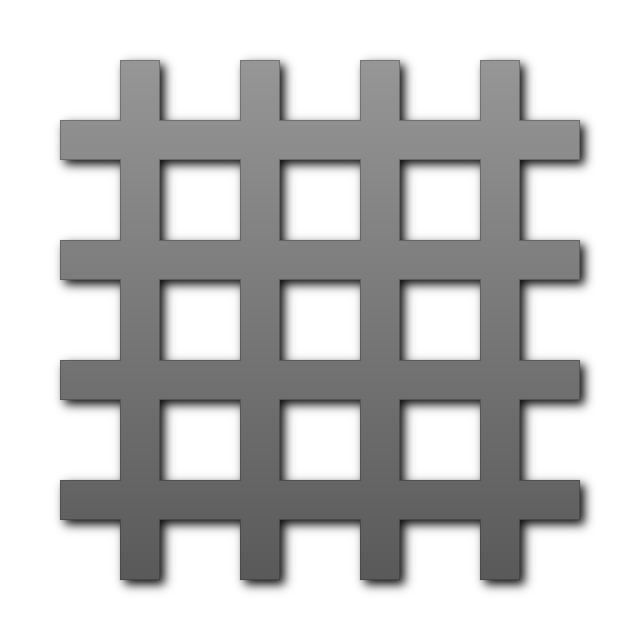
Reproduce this pattern procedurally as a three.js fragment shader.

```glsl
varying vec2 vUv;

const int BAR_COUNT = 4;
const float PITCH = 0.1875;
const float FIRST_CENTER = 0.21875;
const float HALF_WIDTH = 0.03125;
const float HALF_LENGTH = 0.40625;

// Signed distance to the nearest of the evenly spaced bars along one axis
float barDistance(float x) {
  float index = floor((x - FIRST_CENTER) / PITCH + 0.5);
  index = clamp(index, 0.0, float(BAR_COUNT - 1));
  return abs(x - FIRST_CENTER - index * PITCH) - HALF_WIDTH;
}

// Signed distance to the union of crossing bars
float latticeDistance(vec2 p) {
  vec2 ends = abs(p - 0.5) - HALF_LENGTH;
  float vertical = max(barDistance(p.x), ends.y);
  float horizontal = max(barDistance(p.y), ends.x);
  return min(vertical, horizontal);
}

// Gaussian step, close to the normal cumulative distribution
float softStep(float x, float sigma) {
  float z = clamp(x / sigma, -4.0, 4.0);
  return 1.0 / (1.0 + exp(-z * (1.5976 + 0.0706 * z * z)));
}

float softSpan(float x, float center, float halfSize, float sigma) {
  return softStep(x - center + halfSize, sigma)
       - softStep(x - center - halfSize, sigma);
}

float softBars(float x, float sigma) {
  float sum = 0.0;
  for (int i = 0; i < BAR_COUNT; i++) {
    sum += softSpan(x, FIRST_CENTER + float(i) * PITCH, HALF_WIDTH, sigma);
  }
  return sum;
}

// Blurred lattice: both bar sets, less their overlap
float latticeShadow(vec2 p, float sigma) {
  float columns = softBars(p.x, sigma);
  float rows = softBars(p.y, sigma);
  float spanX = softSpan(p.x, 0.5, HALF_LENGTH, sigma);
  float spanY = softSpan(p.y, 0.5, HALF_LENGTH, sigma);
  return columns * spanY + rows * spanX - columns * rows;
}

// Vertical gray gradient with a thin dark rim
vec3 metalColor(float y, float distanceToEdge, float rimWidth) {
  float height = clamp((y - 0.5 + HALF_LENGTH) / (2.0 * HALF_LENGTH), 0.0, 1.0);
  float gray = mix(0.35, 0.59, height);
  float rim = smoothstep(-rimWidth, 0.0, distanceToEdge);
  return vec3(gray * (1.0 - 0.3 * rim));
}

void main() {
  const vec2 shadowOffset = vec2(0.0072, -0.0072);
  const float shadowBlur = 0.0078;
  const float shadowOpacity = 0.95;
  const float edgeSoftness = 0.001;

  float shadow = latticeShadow(vUv - shadowOffset, shadowBlur);
  vec3 color = vec3(1.0 - shadowOpacity * shadow);

  float d = latticeDistance(vUv);
  float coverage = 1.0 - smoothstep(-edgeSoftness, edgeSoftness, d);
  color = mix(color, metalColor(vUv.y, d, 0.0025), coverage);

  gl_FragColor = vec4(color, 1.0);
}
```
